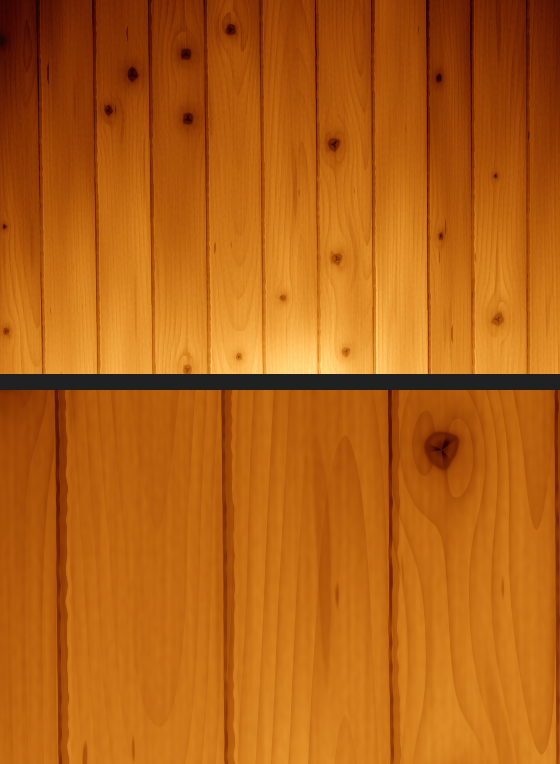
Top: the whole. Bottom: its middle third, enlarged.
Write a Shadertoy shader that draws this texture.

```glsl
// Varnished pine wall: eleven upright boards parted by ragged brown grooves, lit from below.
// Each board is cut through its own tilted growth rings; hashed knots push the grain aside.
// All layers add up to one tone, which a smooth ramp turns into amber.

vec2 hash2(vec2 p) {
    vec3 q = fract(p.xyx * vec3(0.1031, 0.1030, 0.0973));
    q += dot(q, q.yzx + 33.33);
    return fract((q.xx + q.yz) * q.zy);
}

float gradientNoise(vec2 p) {
    vec2 i = floor(p), f = p - i;
    vec2 s = f * f * f * (f * (f * 6.0 - 15.0) + 10.0);
    float n[4];
    for (int k = 0; k < 4; k++) {
        vec2 corner = vec2(k & 1, k >> 1);
        n[k] = dot(hash2(i + corner + 91.0) * 2.0 - 1.0, f - corner);
    }
    return mix(mix(n[0], n[1], s.x), mix(n[2], n[3], s.x), s.y);
}

// Deep red-brown at 0, pale honey at 1
vec3 amber(float t) {
    float warm = max(t, 0.0);
    vec3 c = vec3(0.36 + 0.78 * t - 0.16 * t * t,
                  0.09 + 0.46 * t + 0.16 * t * t,
                  0.01 + 0.31 * warm * warm * warm);
    return clamp(c, vec3(0.12, 0.025, 0.005), vec3(1.0));
}

void mainImage(out vec4 fragColor, in vec2 fragCoord) {
    vec2 uv = fragCoord / iResolution.xy;
    float pixel = 1.0 / iResolution.y;

    // Boards lean a little on the left; one near the right is narrower
    float x = uv.x + 0.011 * (uv.y - 0.5) * (1.0 - uv.x);
    x += 0.021 * smoothstep(0.755, 0.84, x);
    float boardPos = (x - 0.07) / 0.099;
    float id = floor(boardPos) + 5.0;
    float boardWidth = 0.1485;
    vec2 p = vec2(fract(boardPos) * boardWidth, uv.y);
    vec2 seed = hash2(vec2(id, 7.0));
    vec2 shift = seed * 40.0 + id * 3.0;

    // Knots: bend the grain and gather their own shading
    float grainX = p.x, knotShade = 0.0, knotCore = 0.0;
    for (int j = 0; j < 4; j++) {
        vec2 place = hash2(vec2(id * 5.0 + float(j), 23.0));
        vec2 kind = hash2(vec2(id * 3.0 + 1.0, float(j) * 11.0 + 4.0));
        if (kind.x > 0.38) continue;
        float radius = 0.004 + 0.013 * kind.y;
        vec2 d = p - vec2((0.25 + 0.5 * place.x) * boardWidth, (float(j) + place.y) / 4.0);
        float reach = 4.0 * radius * radius;
        grainX -= 2.0 * d.x * reach / (dot(d, d * vec2(1.0, 0.3)) + reach);

        float r = length(d * vec2(1.0, 0.85)) / radius;
        r += 0.4 * gradientNoise(d / radius * 0.9 + shift);
        float core = 1.0 - smoothstep(0.9 - pixel / radius, 0.95 + pixel / radius, r);
        float angle = atan(d.y, d.x) + kind.y * 6.0;
        float crack = smoothstep(0.8, 0.95, abs(cos(angle * 1.5))) * (1.0 - smoothstep(0.2, 0.9, r));
        float rim = exp(-14.0 * (r - 0.85) * (r - 0.85));
        knotShade += 0.2 * exp(-0.2 * r * r) + 0.13 * rim;
        knotShade += core * (0.17 + 0.25 * crack + 0.25 * exp(-6.0 * r * r));
        knotCore = max(knotCore, core);
    }

    // Growth rings around a tilted pith, giving long arches or straight lines
    float bend = gradientNoise(vec2(p.x * 8.0, p.y * 2.0) + shift);
    float fineBend = gradientNoise(vec2(p.x * 25.0, p.y * 7.0) + shift);
    float pith = mix(-0.6, 1.6, seed.x) * boardWidth;
    float depth = 0.02 + 0.07 * abs(p.y - seed.y) + 0.02 * bend;
    float ringRadius = length(vec2(grainX - pith + 0.014 * bend, depth)) + 0.002 * fineBend;
    float phase = 6.2832 * ringRadius * mix(80.0, 115.0, seed.y);
    phase += 2.5 * gradientNoise(vec2(ringRadius * 60.0, id * 1.7));

    // Late wood darkens slowly, then breaks off sharply; some zones stay plain
    float ring = fract(phase / 6.2832);
    float width = min(fwidth(phase) / 6.2832, 0.5);
    float lateWood = pow(ring, 3.0) * (1.0 - smoothstep(1.0 - 1.2 * width, 1.0, ring));
    float ringFade = 1.0 - smoothstep(0.22, 0.55, width);
    float zone = gradientNoise(p * vec2(14.0, 2.0) + shift.yx);
    float ringDepth = 0.015 + 0.17 * smoothstep(-0.3, 0.45, zone);

    // Fibres, mottling, reddish streaks and short resin flecks
    float fibre = gradientNoise(vec2(p.x * 210.0, p.y * 5.0) + shift);
    float pores = gradientNoise(vec2(p.x * 190.0, p.y * 90.0) + shift.yx);
    float mottle = gradientNoise(p * vec2(13.0, 2.5) + shift.yx);
    float streak = smoothstep(0.3, 0.42, gradientNoise(vec2(grainX * 48.0, p.y * 3.0) + shift.yx));
    float fleck = smoothstep(0.47, 0.56, gradientNoise(p * vec2(85.0, 11.0) + shift));

    // Light: bright floor, dim upper corners, small hot spot at the bottom
    vec2 lamp = uv - vec2(0.53, 0.0);
    float tone = 0.92 - 0.66 * uv.y - 1.2 * lamp.x * lamp.x * (0.6 + 0.8 * uv.y);
    tone += 0.25 * exp(-dot(lamp, lamp * vec2(60.0, 70.0)));

    tone += 0.15 * (seed.x - 0.5) + 0.16 * mottle + 0.06 * fibre + 0.04 * pores;
    tone += ringFade * ringDepth * (0.25 - lateWood) * (1.0 - knotCore);
    tone -= 0.07 * streak + 0.22 * fleck + knotShade * (0.75 + 0.25 * uv.y);

    // Groove: broken dark slit, brown tongue to its right, worn bright lip
    float seam = floor(boardPos + 0.5);
    float across = (boardPos - seam) * boardWidth;
    vec2 wear = hash2(vec2(seam + 9.0, 41.0));
    float chips = gradientNoise(vec2(seam * 7.3, uv.y * 70.0));
    float ragged = 0.003 * chips + 0.003 * gradientNoise(vec2(seam * 3.1, uv.y * 6.0));
    float slitDistance = abs(across - 0.5 * ragged - 0.0015);
    float slit = 1.0 - smoothstep(0.0015 - 0.5 * pixel, 0.0015 + 0.5 * pixel, slitDistance);
    slit *= clamp(0.65 + 1.2 * gradientNoise(vec2(seam * 5.7, uv.y * 4.0)) + 0.7 * chips, 0.0, 1.0);
    float tongue = smoothstep(-0.5 * pixel, 0.5 * pixel, across)
                 * (1.0 - smoothstep(0.009 - 0.5 * pixel, 0.009 + 0.5 * pixel, across - ragged));
    float lip = exp(-pow((across - ragged - 0.0112) / 0.0018, 2.0));
    tone -= 0.06 * exp(-abs(across) / 0.01);
    tone -= tongue * (0.12 + 0.14 * wear.y) + slit * (0.12 + 0.25 * wear.x);
    tone += lip * (0.02 + 0.14 * (1.0 - uv.y) * wear.y);

    fragColor = vec4(amber(tone), 1.0);
}
```
